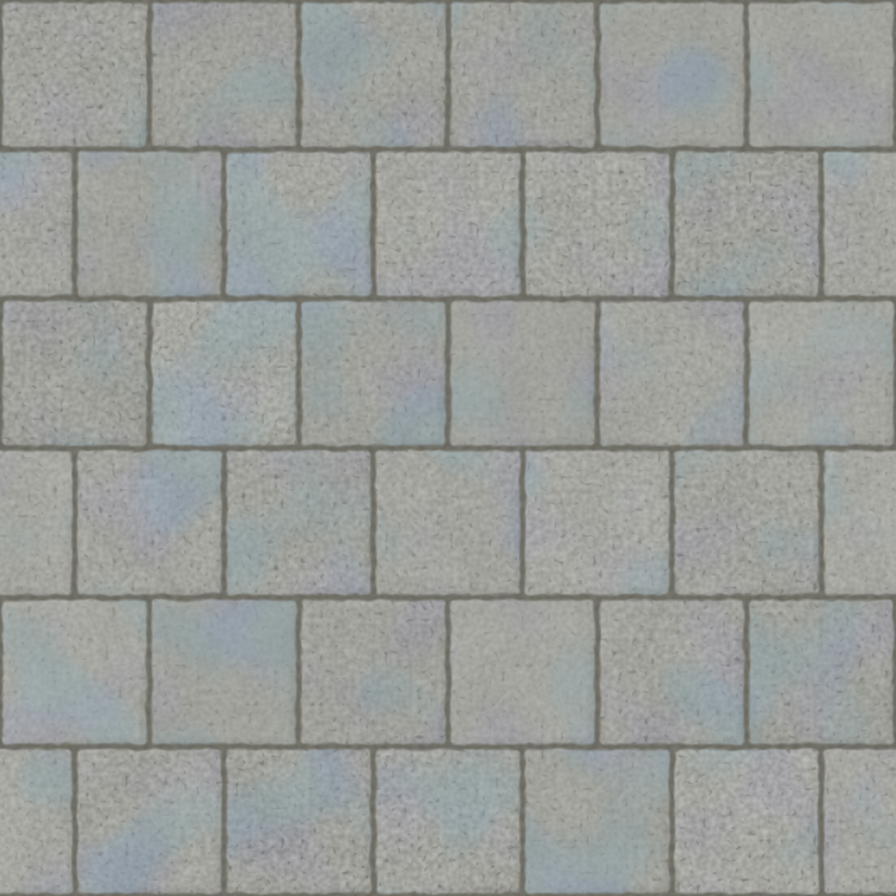
Reproduce this texture procedurally as a three.js fragment shader.

```glsl
varying vec2 vUv;

const float TILES = 6.0;
const vec3 STONE = vec3(0.638, 0.641, 0.614);
const vec3 BLUE_TINT = vec3(-0.045, 0.004, 0.034);
const vec3 VIOLET_TINT = vec3(-0.014, -0.016, 0.024);
const vec3 JOINT = vec3(0.435, 0.432, 0.398);

vec2 hash2(vec2 p) {
  vec3 q = fract(p.xyx * vec3(0.1031, 0.1030, 0.0973));
  q += dot(q, q.yzx + 33.33);
  return fract((q.xx + q.yz) * q.zy);
}

float cornerSlope(vec2 cell, vec2 corner, vec2 f) {
  float angle = 6.28318 * hash2(cell + corner).x;
  return dot(vec2(cos(angle), sin(angle)), f - corner);
}

// Gradient noise, roughly -0.7 to 0.7
float gradientNoise(vec2 p) {
  vec2 i = floor(p);
  vec2 f = p - i;
  vec2 u = f * f * f * (f * (f * 6.0 - 15.0) + 10.0);
  float low = mix(cornerSlope(i, vec2(0.0), f), cornerSlope(i, vec2(1.0, 0.0), f), u.x);
  float high = mix(cornerSlope(i, vec2(0.0, 1.0), f), cornerSlope(i, vec2(1.0), f), u.x);
  return mix(low, high, u.y);
}

// Signed distance to a rounded square, negative inside
float roundedSquare(vec2 p, float halfSize, float radius) {
  vec2 d = abs(p) - halfSize + radius;
  return length(max(d, 0.0)) + min(max(d.x, d.y), 0.0) - radius;
}

// Shifts alternate rows by half a tile
vec2 staggerRows(vec2 p) {
  p.x += 0.5 * (1.0 - mod(floor(p.y), 2.0));
  return p;
}

vec3 stoneColor(vec2 p, vec2 id) {
  vec2 tone = hash2(id + 17.0);
  vec2 kind = hash2(id + 53.0);
  vec2 shift = 40.0 * hash2(id + 91.0);

  // Soft patches of cool colour and shade
  float blue = smoothstep(0.0, 0.5, gradientNoise(p * 1.7 + shift) + 0.35 * kind.x - 0.12);
  float violet = smoothstep(-0.1, 0.5, gradientNoise(p * 1.9 + shift.yx + 60.0));
  float shade = gradientNoise(p * 2.6 + shift + 110.0);
  vec3 color = STONE + 0.030 * (tone.x - 0.5) + 0.028 * shade;
  color += BLUE_TINT * blue * 0.85 + VIOLET_TINT * violet;

  // Fine grain, rougher on some tiles
  float roughness = mix(0.55, 1.2, kind.y) * (1.0 - 0.4 * blue);
  float fine = gradientNoise(p * 29.0 + 7.0);
  float coarse = gradientNoise(p * 15.0 + 31.0);
  float pits = smoothstep(0.24, 0.55, gradientNoise(p * 23.0 + 71.0));
  color += roughness * (0.075 * fine + 0.045 * coarse - 0.085 * pits);
  return color;
}

void main() {
  vec2 p = vUv * TILES;

  // Slightly uneven joint lines
  vec2 wobble = vec2(gradientNoise(p * 6.0 + 13.0), gradientNoise(p * 6.0 + 47.0));
  vec2 q = staggerRows(p + 0.014 * wobble);
  vec2 id = mod(floor(q), TILES);
  vec2 local = fract(q) - 0.5;

  float edge = roundedSquare(local, 0.481, 0.025);
  edge += 0.010 * gradientNoise(p * 14.0 + 83.0);

  // Worn rim: pale on the upper left, dim on the lower right
  float rim = smoothstep(-0.065, -0.015, edge);
  float facing = clamp((local.y - local.x) * 1.5, -1.0, 1.0);
  vec3 color = stoneColor(p, id) + rim * (0.020 * facing - 0.008);

  // Sandy joint between the stones
  vec3 joint = JOINT + 0.06 * gradientNoise(p * 20.0 + 29.0);
  color = mix(color, joint, smoothstep(-0.014, 0.014, edge));
  gl_FragColor = vec4(color, 1.0);
}
```
